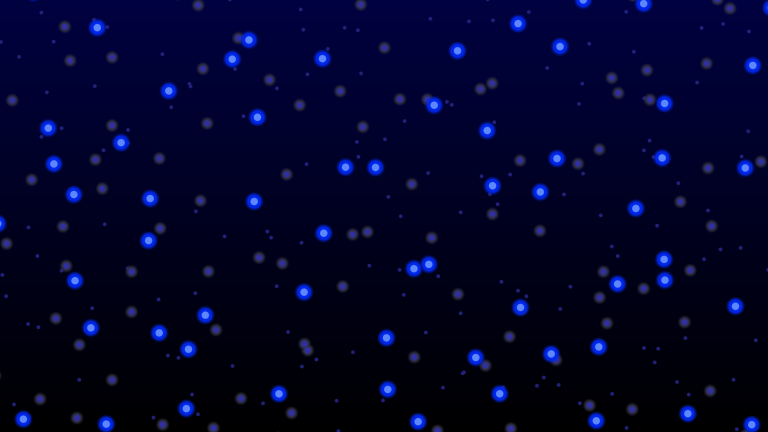
Write a Shadertoy shader that draws this background.

```glsl
#define SKY_TOP      vec3(0.0, 0.004, 0.25)
#define CORE_COLOR   vec3(0.36, 0.53, 1.0)
#define GLOW_COLOR   vec3(0.0, 0.15, 0.92)
#define DIM_COLOR    vec3(0.19, 0.19, 0.64)
#define HAZE_COLOR   vec3(0.18, 0.18, 0.24)
#define SPECK_COLOR  vec3(0.13, 0.13, 0.48)
#define BRIGHT_CELL  0.175
#define DIM_CELL     0.145
#define SPECK_CELL   0.115
#define CORE_RADIUS  0.0086
#define GLOW_RADIUS  0.0235
#define SPECK_RADIUS 0.0043

vec2 hash22(vec2 p) {
    vec2 q = vec2(dot(p, vec2(127.1, 311.7)), dot(p, vec2(269.5, 183.3)));
    return fract(sin(q) * 43758.5);
}

// Distance to the nearest dot of a turned, jittered grid (jitter below 1.8).
float nearestDot(vec2 p, float cell, float jitter, float angle, float seed) {
    float c = cos(angle), s = sin(angle);
    vec2 g = mat2(c, s, -s, c) * p / cell;
    vec2 id = floor(g);
    float nearest = 4.0;
    for (int y = -1; y <= 1; y++) {
        for (int x = -1; x <= 1; x++) {
            vec2 n = id + vec2(x, y);
            vec2 center = n + 0.5 + jitter * (hash22(n + seed) - 0.5);
            nearest = min(nearest, distance(g, center));
        }
    }
    return nearest * cell;
}

// Disc coverage: full inside the inner radius, none beyond the outer one.
float disc(float d, float inner, float outer) {
    return 1.0 - smoothstep(inner, outer, d);
}

void mainImage(out vec4 fragColor, in vec2 fragCoord) {
    vec2 p = fragCoord / iResolution.y;
    float aa = 0.7 / iResolution.y;

    // Vertical night gradient
    vec3 color = SKY_TOP * p.y;

    // Tiny specks
    float speck = nearestDot(p, SPECK_CELL, 1.7, 0.9, 17.0);
    color = mix(color, SPECK_COLOR, disc(speck, SPECK_RADIUS - aa, SPECK_RADIUS + aa));

    // Dim dots with a grey haze
    float dim = nearestDot(p, DIM_CELL, 1.05, 0.4, 41.0);
    color = mix(color, HAZE_COLOR, disc(dim, 0.008, 0.0175));
    color = mix(color, DIM_COLOR, disc(dim, 0.004, 0.0105));

    // Bright dots: blue glow under a pale core
    float bright = nearestDot(p, BRIGHT_CELL, 0.9, 0.22, 73.0);
    color = mix(color, GLOW_COLOR, disc(bright, 0.0125, GLOW_RADIUS));
    color = mix(color, CORE_COLOR, disc(bright, CORE_RADIUS - aa, CORE_RADIUS + aa));

    fragColor = vec4(color, 1.0);
}
```
